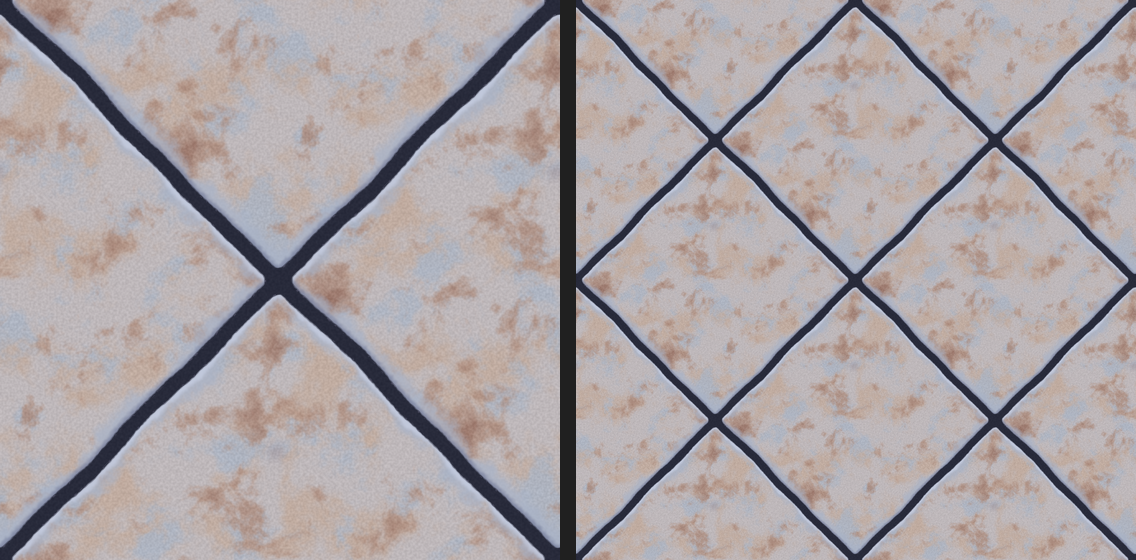
Left, the tile; right, the same tile 2 across and 2 down.
A three.js fragment shader for this texture:

```glsl
// Diagonal stone tiles with rusty mottling, pale blue rims and dark grout
varying vec2 vUv;

vec2 gradient(vec2 cell, float seed) {
  float h = fract(sin(dot(cell, vec2(127.1, 311.7)) + seed * 17.3) * 43758.5);
  return vec2(cos(h * 6.2832), sin(h * 6.2832));
}

// Gradient noise that wraps after a whole number of cells
float noise(vec2 p, float period, float seed) {
  vec2 i = floor(p), f = p - i;
  vec2 w = f * f * f * (f * (f * 6.0 - 15.0) + 10.0);
  vec2 lo = mod(i, period), hi = mod(i + 1.0, period);
  float a = dot(gradient(lo, seed), f);
  float b = dot(gradient(vec2(hi.x, lo.y), seed), f - vec2(1.0, 0.0));
  float c = dot(gradient(vec2(lo.x, hi.y), seed), f - vec2(0.0, 1.0));
  float d = dot(gradient(hi, seed), f - 1.0);
  return mix(mix(a, b, w.x), mix(c, d, w.x), w.y);
}

float fbm(vec2 p, float period, float seed) {
  float sum = 0.0, amp = 0.7;
  for (int i = 0; i < 5; i++) {
    sum += amp * noise(p * period, period, seed + float(i));
    period *= 2.0;
    amp *= 0.62;
  }
  return sum;
}

// Soft round spot in tile coordinates
float spot(vec2 f, vec2 center, float radius) {
  vec2 v = (f - center) / radius;
  return exp(-dot(v, v));
}

void main() {
  // Tile coordinates: one unit per tile along both diagonals
  vec2 p = vec2(vUv.x + vUv.y, vUv.x - vUv.y);
  vec2 bend = vec2(noise(vec2(p.y * 4.0, 0.4), 4.0, 3.0), noise(vec2(p.x * 4.0, 0.4), 4.0, 8.0));
  vec2 ripple = vec2(noise(p * 20.0, 20.0, 5.0), noise(p * 20.0, 20.0, 6.0));
  vec2 f = fract(p + 0.016 * bend + 0.003 * ripple);

  // Distances to the upper and lower sides of the tile
  float upper = min(1.0 - f.x, f.y);
  float lower = min(f.x, 1.0 - f.y);
  float edge = min(upper, lower);
  float rough = noise(p * 90.0, 90.0, 12.0);
  float grain = noise(p * 170.0, 170.0, 21.0) + 0.6 * noise(p * 110.0, 110.0, 22.0);

  // Mottled glaze: grey, sand and cool blue
  vec2 q = p + 0.03 * vec2(noise(p * 6.0, 6.0, 31.0), noise(p * 6.0, 6.0, 32.0));
  vec3 tile = vec3(0.745, 0.72, 0.73);
  tile = mix(tile, vec3(0.755, 0.665, 0.61), 0.85 * smoothstep(-0.12, 0.38, fbm(q, 5.0, 40.0)));
  float cool = fbm(q, 6.0, 50.0) + 0.3 * spot(f, vec2(0.0, 1.0), 0.25);
  tile = mix(tile, vec3(0.67, 0.705, 0.765), 0.85 * smoothstep(0.02, 0.42, cool));

  // Rust gathers in three corners and along one side
  float rust = fbm(q, 7.0, 60.0) - 0.06;
  rust += 0.5 * spot(f, vec2(0.05, 0.05), 0.15) + 0.4 * spot(f, vec2(0.97, 0.97), 0.1);
  rust += 0.5 * spot(f, vec2(0.92, 0.08), 0.1) + 0.45 * spot(f, vec2(0.08, 0.56), 0.11);
  rust += 0.25 * spot(f, vec2(0.5, 0.3), 0.12) + 0.25 * spot(f, vec2(0.68, 0.2), 0.12);
  tile = mix(tile, vec3(0.68, 0.55, 0.49), 0.75 * smoothstep(0.05, 0.4, rust));
  tile = mix(tile, vec3(0.56, 0.40, 0.35), 0.7 * smoothstep(0.3, 0.8, rust));
  tile = mix(tile, vec3(0.57, 0.55, 0.60), 0.45 * spot(f, vec2(0.68, 0.3), 0.022));
  tile += 0.055 * grain;

  // Worn rim, bright on upper sides and shaded on lower ones
  float wear = 0.05 * fbm(p, 9.0, 70.0);
  tile = mix(tile, vec3(0.66, 0.70, 0.78), 0.75 * (1.0 - smoothstep(0.025, 0.065, edge + wear)));
  float shine = 1.0 - smoothstep(0.022, 0.036, upper + 0.3 * wear);
  tile = mix(tile, vec3(0.78, 0.81, 0.89), 0.75 * shine);
  float shade = 1.0 - smoothstep(0.018, 0.034, lower + 0.004 * rough);
  tile = mix(tile, vec3(0.42, 0.45, 0.58), 0.6 * shade);

  // Grout between slightly rounded corners
  float gap = 0.0185 + 0.003 * noise(p * 5.0, 5.0, 80.0) + 0.002 * rough;
  vec2 corner = max(abs(f - 0.5) - (0.48 - gap), 0.0);
  float inset = length(corner) - 0.02;
  vec3 grout = vec3(0.155, 0.165, 0.228) + 0.025 * grain;
  grout += vec3(0.13, 0.12, 0.14) * smoothstep(-0.001, 0.004, 0.006 - inset) * smoothstep(0.15, 0.5, rough);
  gl_FragColor = vec4(mix(tile, grout, smoothstep(-0.003, 0.003, inset)), 1.0);
}
```
